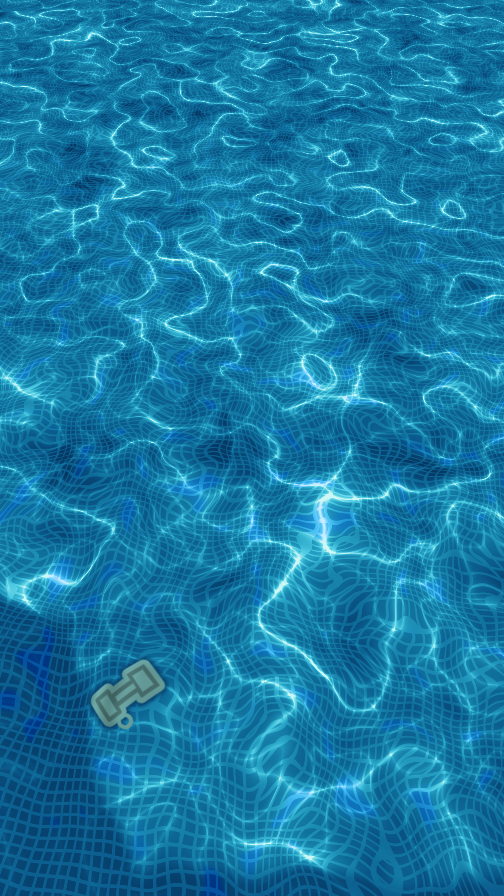
Give the GLSL for this texture, as a WebGL 1 fragment shader.

```glsl
precision highp float;
// Sunlit swimming pool: rippled tile grid, caustic light net, corner shadow and a pool cleaner.

uniform vec2 u_resolution;

// View: lengths are in canvas widths
const float HORIZON = 2.47;
const float DEPTH_SCALE = 0.8;
const float TILE_PITCH = 0.022;
const float GROUT_HALF = 0.13;

// Water
const float SWELL_FREQ = 4.5;
const float SWELL_AMP = 0.11;
const float RIPPLE_FREQ = 11.0;
const float RIPPLE_AMP = 0.033;

// Light, in steps along the colour ramp
const float BASE_TONE = 0.65;
const float GROUT_TONE = 1.15;
const float NET_TONE = 4.0;
const float FINE_NET_TONE = 2.0;
const float CLOUD_TONE = 1.8;
const float SWIRL_TONE = 1.4;

// Colour ramp from shade to glare
const vec3 SHADE = vec3(0.02, 0.22, 0.39);
const vec3 DEEP = vec3(0.04, 0.35, 0.54);
const vec3 WATER = vec3(0.06, 0.44, 0.61);
const vec3 LIT = vec3(0.10, 0.53, 0.69);
const vec3 BRIGHT = vec3(0.16, 0.65, 0.78);
const vec3 FILAMENT = vec3(0.31, 0.80, 0.89);
const vec3 GLARE = vec3(0.80, 0.97, 0.96);
const vec3 CLEANER = vec3(0.44, 0.68, 0.67);

vec2 gradientAt(vec2 cell) {
  float h = fract(sin(dot(cell, vec2(127.1, 311.7))) * 43758.55);
  return vec2(cos(h * 6.2832), sin(h * 6.2832));
}

// Gradient noise, about -0.7 to 0.7
float noise(vec2 p) {
  vec2 i = floor(p), f = p - i;
  vec2 u = f * f * f * (f * (f * 6.0 - 15.0) + 10.0);
  vec2 e = vec2(1.0, 0.0);
  float a = dot(gradientAt(i), f);
  float b = dot(gradientAt(i + e.xy), f - e.xy);
  float c = dot(gradientAt(i + e.yx), f - e.yx);
  float d = dot(gradientAt(i + 1.0), f - 1.0);
  return mix(mix(a, b, u.x), mix(c, d, u.x), u.y);
}

vec2 noise2(vec2 p) {
  return vec2(noise(p), noise(p + vec2(37.2, 91.7)));
}

// Canvas point to the flat water plane
vec2 toPlane(vec2 p) {
  float s = HORIZON / max(HORIZON - p.y, 0.2);
  return vec2((p.x - 0.5) * s, HORIZON * s * DEPTH_SCALE);
}

vec2 refraction(vec2 q) {
  return SWELL_AMP * noise2(q * SWELL_FREQ) + RIPPLE_AMP * noise2(q * RIPPLE_FREQ + 5.3);
}

// Tile coordinates seen through the water, calmer in the near left corner
vec2 tileCoord(vec2 p) {
  vec2 q = toPlane(p);
  q += refraction(q) * mix(0.3, 1.0, smoothstep(0.15, 0.7, length(p)));
  return mat2(0.995, 0.1, -0.1, 0.995) * q / TILE_PITCH;
}

// Smoothed grout lines, fading to their mean where they get too fine
float grout(vec2 p) {
  float px = 1.0 / u_resolution.x;
  vec2 t = tileCoord(p);
  vec2 dx = tileCoord(p + vec2(px, 0.0)) - t;
  vec2 dy = tileCoord(p + vec2(0.0, px)) - t;
  vec2 w = max(sqrt(dx * dx + dy * dy), 0.02);
  vec2 d = 0.5 - abs(fract(t) - 0.5);
  vec2 line = 1.0 - smoothstep(GROUT_HALF - 0.5 * w, GROUT_HALF + 0.5 * w, d);
  line = mix(line, vec2(2.0 * GROUT_HALF), smoothstep(0.4, 1.0, w));
  return 1.0 - (1.0 - line.x) * (1.0 - line.y);
}

float filament(float n, float width) {
  return width / (abs(n) + width);
}

vec3 ramp(float t) {
  vec3 c = mix(SHADE, DEEP, clamp(t, 0.0, 1.0));
  c = mix(c, WATER, clamp(t - 1.0, 0.0, 1.0));
  c = mix(c, LIT, clamp(t - 2.0, 0.0, 1.0));
  c = mix(c, BRIGHT, clamp(t - 3.0, 0.0, 1.0));
  c = mix(c, FILAMENT, clamp(t - 4.0, 0.0, 1.0));
  return mix(c, GLARE, clamp((t - 5.2) / 2.0, 0.0, 1.0));
}

float roundBox(vec2 p, vec2 halfSize, float r) {
  vec2 d = abs(p) - halfSize + r;
  return length(max(d, 0.0)) + min(max(d.x, d.y), 0.0) - r;
}

void main() {
  vec2 p = gl_FragCoord.xy / u_resolution.x;
  vec2 q = toPlane(p);
  vec2 bend = refraction(q);
  float far = smoothstep(0.9, 1.75, p.y);

  // Caustic net, drawn out along a falling diagonal
  vec2 c = mat2(0.95, 0.38, -0.3, 1.05) * (q + 0.7 * bend);
  float strength = clamp(0.9 + 1.3 * noise(q * 2.6 + 8.0), 0.3, 1.6);
  float net = filament(noise(c * 4.6 + 17.0), 0.035) * strength;
  float fine = filament(noise(c * 9.0 + 43.0), 0.04) * (1.0 - 0.4 * far);
  float swirl = noise((q + 1.5 * bend) * 12.0 + 71.0);
  float lines = grout(p);

  float tone = BASE_TONE + GROUT_TONE * lines + NET_TONE * net + FINE_NET_TONE * fine;
  tone += CLOUD_TONE * noise(q * 3.1 + 29.0) + SWIRL_TONE * swirl;
  tone += far * 1.2 * noise(p * vec2(13.0, 55.0) + bend * 6.0);
  tone += 1.6 * smoothstep(0.35, 0.9, net * fine);

  // Shadow along the lower left and bottom edges
  vec2 s = p + 0.5 * bend;
  float edge = max(s.x - 0.29 + 0.3 * s.y, s.y - 0.59 + 0.3 * s.x);
  edge = min(edge, s.y - 0.04);
  float shadow = 1.0 - smoothstep(-0.02, 0.025, edge);
  tone = mix(tone, 0.1 + 0.8 * lines + 0.12 * tone, shadow);

  // Blue glimmer in the lens-like swirls
  vec3 color = ramp(tone);
  color += vec3(-0.03, -0.05, 0.07) * smoothstep(0.2, 0.45, swirl) * (1.0 - far);

  // Pool cleaner: two rounded ends, a waist and a wheel
  vec2 k = mat2(0.82, -0.57, 0.57, 0.82) * (p - vec2(0.255, 0.40) + 0.12 * bend);
  float body = min(roundBox(k + vec2(0.042, 0.0), vec2(0.027, 0.036), 0.014),
                   roundBox(k - vec2(0.040, 0.0), vec2(0.030, 0.036), 0.012));
  body = min(body, roundBox(k, vec2(0.04, 0.023), 0.005));
  float wheel = abs(length(p - vec2(0.248, 0.347)) - 0.012) - 0.004;
  float aa = 1.0 / u_resolution.x;
  color = mix(color, SHADE, 0.7 * (1.0 - smoothstep(0.0, 0.012, body)));
  vec3 shell = CLEANER * (0.88 + 0.5 * swirl + 0.15 * net);
  shell *= mix(0.7, 1.0, smoothstep(0.002, 0.006, abs(body + 0.014)));
  color = mix(color, shell, 1.0 - smoothstep(-aa, aa, min(body, wheel)));

  gl_FragColor = vec4(clamp(color, 0.0, 1.0), 1.0);
}
```
